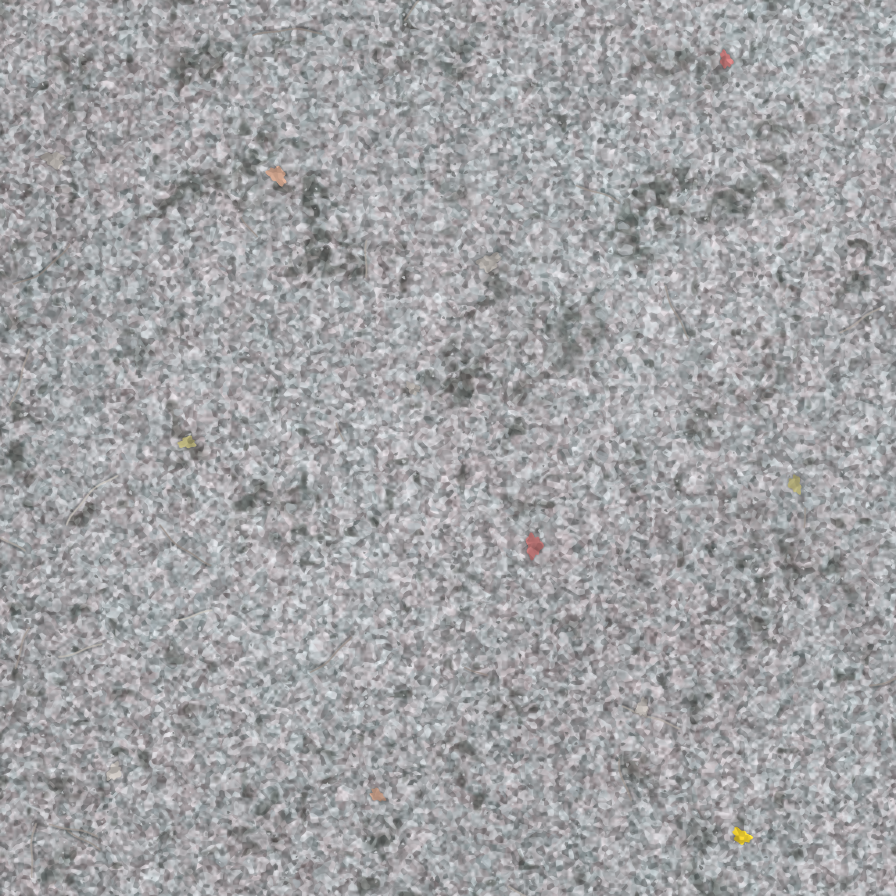
A WebGL 1 fragment shader for this texture:

```glsl
precision highp float;

uniform vec2 u_resolution;

#define BASE_TONE 0.655
#define FINE_GRAINS 175.0
#define COARSE_GRAINS 74.0
#define GRAIN_CONTRAST 0.27
#define TINT_AMOUNT 0.052
#define STAIN_DEPTH 0.34
#define PEBBLE_CELLS 38.0
#define TWIG_COUNT 26
#define LEAF_COUNT 12

float hash(vec2 p) {
  return fract(sin(dot(p, vec2(127.1, 311.7))) * 43758.55);
}

vec2 hash2(vec2 p) {
  return vec2(hash(p), hash(p + 37.3));
}

mat2 rotation(float a) {
  return mat2(cos(a), -sin(a), sin(a), cos(a));
}

float noise(vec2 p) {
  vec2 i = floor(p), f = fract(p);
  f = f * f * (3.0 - 2.0 * f);
  return mix(mix(hash(i), hash(i + vec2(1.0, 0.0)), f.x),
             mix(hash(i + vec2(0.0, 1.0)), hash(i + 1.0), f.x), f.y);
}

float fbm(vec2 p) {
  float sum = 0.0, amp = 0.5;
  for (int i = 0; i < 4; i++) {
    sum += amp * noise(p);
    p = rotation(0.6) * p * 2.03 + 11.7;
    amp *= 0.5;
  }
  return sum / 0.9375;
}

// Soft-edged Voronoi grains: x is shade, y is tint, both centred on zero
vec2 grains(vec2 p) {
  vec2 cell = floor(p), sum = vec2(0.0);
  float total = 0.0;
  for (int y = -1; y <= 1; y++) {
    for (int x = -1; x <= 1; x++) {
      vec2 id = cell + vec2(float(x), float(y));
      float weight = exp(-14.0 * length(id + hash2(id) - p));
      sum += weight * hash2(id + 71.9);
      total += weight;
    }
  }
  return sum / total - 0.5;
}

// Angular pebbles, at most one per cell: x is coverage, y is a random value
vec2 pebbles(vec2 p, float share, float soft) {
  vec2 id = floor(p);
  vec2 q = rotation(6.28 * hash(id + 5.1)) * (fract(p) - 0.35 - 0.3 * hash2(id));
  q.y *= 1.0 + 0.7 * hash(id + 9.4);
  float a = atan(q.y, q.x);
  float radius = mix(0.08, 0.28, pow(hash(id + 2.7), 1.5));
  radius *= 0.9 + 0.12 * sin(3.0 * a + 6.0 * hash(id)) + 0.06 * sin(5.0 * a);
  float cover = 1.0 - smoothstep(-soft, soft, length(q) - radius);
  return vec2(cover * step(hash(id + 13.6), share), hash(id + 21.2));
}

// Thin curved stalk along x
float twig(vec2 q, float halfLength, float bend, float width, float soft) {
  q.y -= bend * q.x * q.x + 0.001 * sin(q.x * 140.0);
  float d = length(vec2(max(abs(q.x) - halfLength, 0.0), q.y));
  return 1.0 - smoothstep(width - soft, width + soft, d);
}

vec3 leafColor(float h) {
  vec3 c = mix(vec3(0.71, 0.69, 0.67), vec3(0.73, 0.70, 0.48), step(0.4, h));
  c = mix(c, vec3(0.79, 0.62, 0.53), step(0.6, h));
  c = mix(c, vec3(0.80, 0.48, 0.48), step(0.8, h));
  return mix(c, vec3(0.93, 0.80, 0.15), step(0.94, h));
}

void main() {
  vec2 uv = gl_FragCoord.xy / u_resolution.y;
  float px = 1.0 / u_resolution.y;
  vec2 warped = uv + 0.006 * (vec2(noise(uv * 75.0), noise(uv * 75.0 + 40.0)) - 0.5);

  // Packed mineral grains
  vec2 fine = grains(warped * FINE_GRAINS);
  vec2 coarse = grains(warped * COARSE_GRAINS + 17.0);
  float tone = BASE_TONE + GRAIN_CONTRAST * fine.x + 0.07 * coarse.x;
  tone += 0.22 * (noise(uv * 250.0) - 0.5) + 0.06 * (noise(uv * 105.0) - 0.5);
  tone += 0.09 * (fbm(uv * 3.0 + 4.0) - 0.5);
  float tint = 0.5 * fine.y + 0.8 * coarse.y + 0.6 * (fbm(uv * 6.0 + 60.0) - 0.5);
  vec3 color = tone * vec3(0.997, 1.0, 1.018);
  color += TINT_AMOUNT * tint * vec3(0.75, -0.35, -0.3);

  // Dark mossy stains broken up by the grain
  float patches = smoothstep(0.58, 0.78, fbm(uv * 14.0 + 25.0));
  float specks = smoothstep(0.8, 0.94, noise(warped * 62.0 + 8.0));
  float broken = smoothstep(0.3, 0.7, noise(warped * 110.0 + 3.0));
  float stain = max(patches * broken, specks * (0.5 + 0.5 * broken));
  color *= 1.0 - STAIN_DEPTH * stain * vec3(0.98, 0.95, 1.02);

  // Pale and bluish pebbles, with tiny bright and dark chips
  vec2 stone = pebbles(warped * PEBBLE_CELLS, 0.4, PEBBLE_CELLS * px);
  vec3 stoneColor = mix(vec3(0.63, 0.67, 0.69), vec3(0.80, 0.81, 0.82), stone.y * stone.y);
  color = mix(color, stoneColor + 0.14 * fine.x, 0.6 * stone.x);
  vec2 chip = pebbles(uv * 92.0 + 31.0, 0.3, 92.0 * px);
  color = mix(color, vec3(0.85, 0.86, 0.87), chip.x * (0.3 + 0.5 * chip.y));
  vec2 pit = pebbles(uv * 80.0 + 53.0, 0.28, 80.0 * px);
  color = mix(color, vec3(0.36, 0.37, 0.37), pit.x * (0.2 + 0.5 * pit.y));

  // Dry stalks with a faint shadow
  for (int i = 0; i < TWIG_COUNT; i++) {
    vec2 seed = vec2(float(i), 4.3);
    vec2 q = rotation(6.28 * hash(seed + 1.9)) * (uv - hash2(seed));
    float size = mix(0.01, 0.04, hash(seed + 3.1));
    float bend = 10.0 * (hash(seed + 6.7) - 0.5);
    float shadow = twig(q + vec2(0.0, 0.002), size, bend, 0.0012, 0.0015);
    float stalk = twig(q, size, bend, 0.0009, px);
    vec3 straw = mix(vec3(0.54, 0.49, 0.46), vec3(0.82, 0.80, 0.76), hash(seed + 8.2));
    color = mix(color * (1.0 - 0.2 * shadow), straw, 0.75 * stalk);
  }

  // Small leaf scraps spread over a loose grid
  for (int i = 0; i < LEAF_COUNT; i++) {
    vec2 seed = vec2(float(i), 9.7);
    vec2 slot = vec2(mod(float(i), 4.0), floor(float(i) / 4.0));
    vec2 center = (slot + 0.1 + 0.8 * hash2(seed)) / vec2(4.0, 3.0);
    vec2 q = rotation(6.28 * hash(seed + 2.2)) * (uv - center) * vec2(1.0, 1.5);
    float a = atan(q.y, q.x);
    float radius = mix(0.006, 0.017, hash(seed + 4.8));
    radius *= 0.85 + 0.15 * sin(3.0 * a + float(i)) + 0.1 * sin(7.0 * a);
    float d = length(q) - radius;
    color *= 1.0 - 0.15 * (1.0 - smoothstep(0.0, 0.004, d));
    vec3 leaf = leafColor(fract(0.1 + 0.618 * float(i)));
    leaf *= 0.97 + 0.3 * fine.x + 0.25 * coarse.x;
    color = mix(color, leaf, 0.9 * (1.0 - smoothstep(-px, px, d)));
  }

  gl_FragColor = vec4(clamp(color, 0.0, 1.0), 1.0);
}
```
